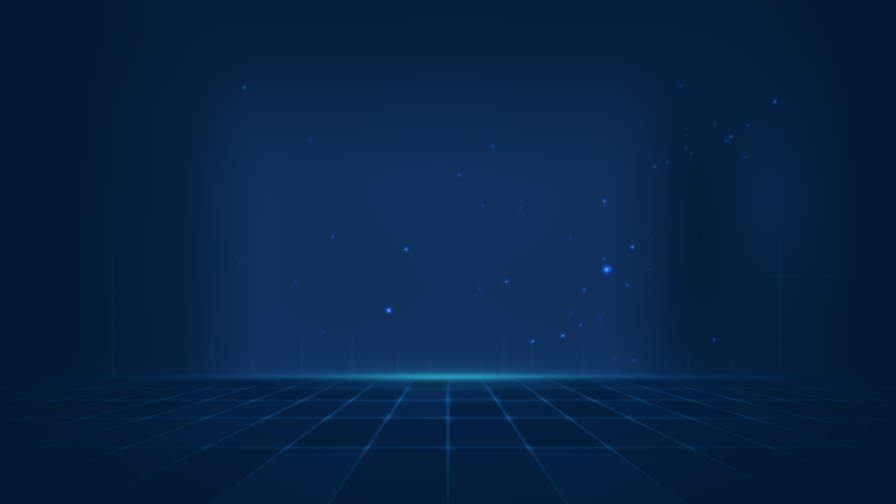
Give the GLSL for this background, as a Shadertoy shader.

```glsl
// Dark blue stage: soft lit backdrop, glowing horizon, tiled floor and drifting sparks.

const vec3 EDGE_NAVY   = vec3(0.008, 0.092, 0.190);
const vec3 HAZE_BLUE   = vec3(0.022, 0.135, 0.262);
const vec3 PANEL_BLUE  = vec3(0.062, 0.188, 0.362);
const vec3 FLOOR_BLUE  = vec3(0.020, 0.150, 0.315);
const vec3 LINE_BLUE   = vec3(0.050, 0.190, 0.270);
const vec3 GLOW_BLUE   = vec3(0.015, 0.150, 0.240);
const vec3 GLOW_TEAL   = vec3(0.080, 0.270, 0.160);
const vec3 SPARK_BLUE  = vec3(0.080, 0.300, 0.950);

const float HORIZON    = 0.252;  // height of the glowing line
const float VANISH_Y   = 0.347;  // where the floor lines converge
const float TILE_WIDTH = 0.68;   // floor tile width per unit of depth
const float ROW_STEP   = 1.42;   // spacing of floor rows in inverse depth
const vec2 MAIN_SPARK  = vec2(0.677, 0.465);
const vec2 LONE_SPARK  = vec2(0.434, 0.384);
const int SPARK_COUNT  = 44;
const int BEAM_COUNT   = 14;

float hash(vec2 p) {
    vec3 q = fract(vec3(p.xyx) * 0.1031);
    q += dot(q, q.yzx + 33.33);
    return fract((q.x + q.y) * q.z);
}

vec2 gradientAt(vec2 cell) {
    float angle = 6.2832 * hash(cell);
    return vec2(cos(angle), sin(angle));
}

float gradientNoise(vec2 p) {
    vec2 i = floor(p), f = fract(p), s = f * f * (3.0 - 2.0 * f);
    vec2 e = vec2(1.0, 0.0);
    float low  = mix(dot(gradientAt(i), f), dot(gradientAt(i + e), f - e), s.x);
    float high = mix(dot(gradientAt(i + e.yx), f - e.yx), dot(gradientAt(i + 1.0), f - 1.0), s.x);
    return mix(low, high, s.y);
}

float bell(float x, float width) {
    return exp(-x * x / (width * width));
}

float band(float x, float lo, float hi, float soft) {
    return smoothstep(lo - soft, lo + soft, x) * (1.0 - smoothstep(hi - soft, hi + soft, x));
}

vec3 backdrop(vec2 uv) {
    float haze = band(uv.x, 0.13, 0.90, 0.13) * (1.0 - 0.35 * smoothstep(0.75, 1.0, uv.y));
    vec3 col = mix(EDGE_NAVY, HAZE_BLUE, haze);
    float panel = band(uv.x, 0.245, 0.725, 0.055) * (1.0 - smoothstep(0.62, 0.98, uv.y));
    col = mix(col, PANEL_BLUE, panel);
    // Darker gap and pale patch on the right
    col *= 1.0 - 0.15 * bell(uv.x - 0.785, 0.04) * bell(uv.y - 0.55, 0.25);
    col += vec3(0.010, 0.026, 0.048) * bell(uv.x - 0.865, 0.055) * bell(uv.y - 0.60, 0.16);
    return col * (1.0 + 0.06 * gradientNoise(uv * vec2(5.0, 3.0)));
}

// Faint measuring lines and short beams standing on the horizon
float tracery(vec2 uv, float px) {
    float thin = max(0.0014, 0.7 * px);
    float side = abs(uv.x - 0.4985);
    float sum = bell(side - 0.3725, thin) * band(uv.y, 0.25, 0.50, 0.04);
    sum += 0.7 * bell(uv.y - 0.453, thin) * band(uv.x, 0.85, 0.94, 0.02);
    float row = (fract(uv.y * 38.0) - 0.5) / 38.0;
    sum += 0.35 * bell(row, thin) * band(uv.x, 0.13, 0.17, 0.01) * band(uv.y, 0.34, 0.52, 0.02);
    for (int i = 0; i < BEAM_COUNT; i++) {
        float id = float(i);
        float x = 0.18 + 0.64 * (id + hash(vec2(id, 3.0))) / float(BEAM_COUNT);
        float top = 0.27 + 0.06 * hash(vec2(id, 8.0));
        sum += 0.8 * bell(uv.x - x, 0.002) * band(uv.y, HORIZON, top, 0.02);
    }
    return sum;
}

vec3 floorColor(vec2 uv, float aspect, float px) {
    float depth = VANISH_Y - uv.y;
    vec2 grid = vec2((uv.x - 0.5) * aspect / (depth * TILE_WIDTH), 1.0 / (depth * ROW_STEP));
    float center = bell(uv.x - 0.5, 0.36);
    float nearFade = smoothstep(-0.12, 0.20, uv.y);
    vec3 col = mix(EDGE_NAVY, FLOOR_BLUE, center * mix(0.55, 1.0, nearFade));
    col *= 1.0 - 0.24 * center * hash(floor(grid) + 20.0);
    // Distances to the nearest grid lines, in canvas heights
    vec2 gap = abs(fract(grid + 0.5) - 0.5) * vec2(TILE_WIDTH * depth, ROW_STEP * depth * depth);
    float width = max(0.0035, px);
    float lines = bell(gap.x, width) + 0.55 * bell(gap.y, width * 0.8);
    lines += 0.7 * bell(length(gap), 0.008);
    float fade = smoothstep(HORIZON, 0.21, uv.y) * mix(0.35, 1.0, smoothstep(0.0, 0.16, uv.y));
    return col + LINE_BLUE * lines * fade * center * 0.50;
}

vec3 spark(vec2 offset, float size, float power) {
    float r = length(offset);
    return power * (SPARK_BLUE * bell(r, size * 2.0) + vec3(0.25, 0.40, 0.30) * bell(r, size * 0.8));
}

void mainImage(out vec4 fragColor, in vec2 fragCoord) {
    vec2 uv = fragCoord / iResolution.xy;
    float px = 1.0 / iResolution.y;
    vec2 scale = vec2(iResolution.x * px, 1.0);

    vec3 wall = backdrop(uv) + LINE_BLUE * 0.13 * tracery(uv, px);
    vec3 ground = floorColor(min(uv, vec2(1.0, HORIZON + 0.01)), scale.x, px);
    vec3 col = mix(ground, wall, smoothstep(HORIZON - 0.006, HORIZON + 0.006, uv.y));

    // Horizon: thin bright line inside a broad bloom
    float rise = uv.y - HORIZON, across = uv.x - 0.5;
    col += GLOW_BLUE * bell(across, 0.27) * (0.75 * bell(rise, 0.005) + 0.30 * exp(-abs(rise) / 0.030));
    col += GLOW_TEAL * bell(across, 0.11) * (0.75 * bell(rise, 0.008) + 0.25 * bell(rise, 0.025));

    // Sparks: half follow a rising arc, half drift freely
    for (int i = 0; i < SPARK_COUNT; i++) {
        float id = float(i), t = hash(vec2(id, 1.0));
        vec2 jitter = vec2(hash(vec2(id, 5.0)), hash(vec2(id, 9.0))) - 0.5;
        vec2 arc = vec2(0.63 + 0.05 * t + 0.15 * t * t, 0.30 + 0.46 * t) + jitter * vec2(0.10, 0.06);
        vec2 drift = vec2(0.57, 0.53) + jitter * vec2(0.66, 0.60);
        vec2 place = i % 2 == 0 ? arc : drift;
        float power = 0.10 + 0.55 * pow(hash(vec2(id, 14.0)), 4.0);
        col += spark((uv - place) * scale, 0.0021, power);
    }
    col += spark((uv - MAIN_SPARK) * scale, 0.0034, 0.85);
    col += spark((uv - LONE_SPARK) * scale, 0.0026, 0.80);

    fragColor = vec4(clamp(col, 0.0, 1.0), 1.0);
}
```
